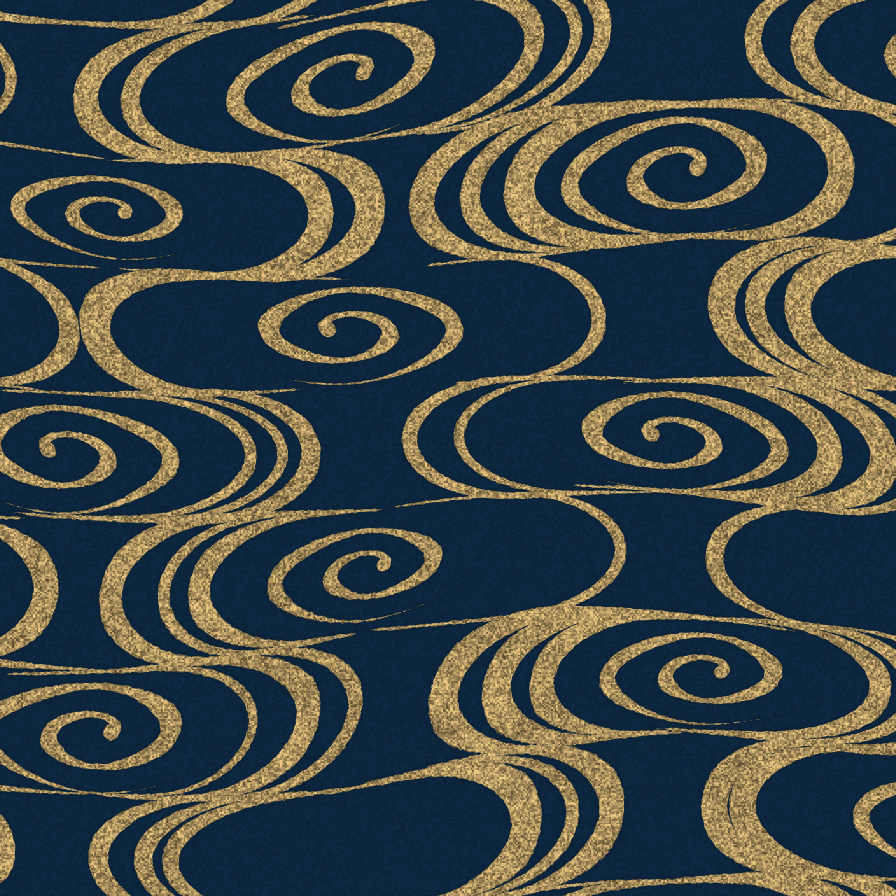
Reproduce this pattern procedurally as a WebGL 1 fragment shader.

```glsl
precision highp float;
// Flowing water eddies in grainy gold brushwork on navy cloth.
uniform vec2 u_resolution;

const float TAU = 6.2831853;
const vec2 CELL = vec2(0.66, 0.143);

float hash(vec2 p) {
  vec3 q = fract(p.xyx * vec3(0.1031, 0.1030, 0.0973));
  q += dot(q, q.yzx + 33.33);
  return fract((q.x + q.y) * q.z);
}

float valueNoise(vec2 p) {
  vec2 i = floor(p), f = fract(p);
  f = f * f * (3.0 - 2.0 * f);
  return mix(mix(hash(i), hash(i + vec2(1.0, 0.0)), f.x),
             mix(hash(i + vec2(0.0, 1.0)), hash(i + 1.0), f.x), f.y);
}

// C-shaped stroke opening towards +x, thick at its back, with thinning tails.
float crescent(vec2 p, vec2 radius, float tail, float width) {
  vec2 q = p / radius;
  float along = (q.x + 1.0) / (1.0 + tail);
  q.x *= q.x > 0.0 ? 0.3 : 1.0;
  float r = length(q);
  float gap = abs(r - 1.0) * r / max(length(q / radius), 0.001);
  float halfWidth = width * pow(clamp(1.0 - along, 0.0, 1.0), 2.3) + 0.0013;
  return gap - halfWidth + 0.04 * max(along - 0.95, 0.0);
}

// Spiral that is rounder at its curl and flattens outwards.
float spiral(vec2 p, float size) {
  p /= size;
  vec2 q = p / 0.068;
  float aspect = 1.5 + 0.32 * sqrt(q.x * q.x + 0.3);
  q.x /= aspect;
  float r = length(q);
  float turn = fract(atan(q.y, q.x) / TAU);
  float t = max(floor((r - 0.2) / 0.46 - turn + 0.5), 0.0) + turn;
  vec2 direction = q / max(r, 0.001);
  float slope = length(direction * vec2(1.5 / (aspect * aspect), 1.0));
  float gap = abs(r - 0.2 - 0.46 * t) * 0.068 / slope;
  float side = direction.x * direction.x;
  float halfWidth = (0.0034 + 0.0088 * side * smoothstep(-0.3, 0.9, t))
                  * smoothstep(2.0, 1.35, t);
  float stroke = gap - halfWidth + 0.03 * max(t - 1.8, 0.0);
  float bead = length(p - vec2(0.019, 0.003)) - 0.0095;
  return min(stroke, bead) * size;
}

// One eddy with nested crescents on both sides; some cells have no spiral.
float eddy(vec2 p, vec2 id) {
  float d = 1.0;
  if (hash(id + 3.7) > 0.14) {
    float flip = hash(id + 8.1) > 0.4 ? 1.0 : -1.0;
    d = spiral(p * vec2(flip, 1.0), 0.8 + 0.2 * hash(id + 5.3));
  }
  for (int s = 0; s < 2; s++) {
    float side = s == 0 ? 1.0 : -1.0;
    for (int k = 0; k < 3; k++) {
      float n = float(k);
      vec2 seed = id * 7.0 + vec2(n * 2.3, side * 4.1);
      if (hash(seed) < 0.12 + 0.16 * n) continue;
      vec2 centre = vec2(-0.167 + n * (0.041 + 0.016 * hash(seed + 1.9)), 0.0);
      vec2 radius = vec2(0.108 + 0.02 * hash(seed + 2.7), 0.0725 - 0.003 * n);
      vec2 q = p * vec2(side, 1.0) - centre;
      float tail = 0.3 + 1.4 * hash(seed + (q.y > 0.0 ? 6.1 : 9.4));
      float width = mix(0.0035, 0.0175, hash(seed + 4.4));
      d = min(d, crescent(q, radius, tail, width));
    }
  }
  return d;
}

// Staggered rows of eddies, so crescents of neighbouring rows join as S-curves.
float current(vec2 p) {
  p += vec2(0.018 * sin(9.0 * p.y + 1.0),
            0.022 * sin(5.5 * p.x + 0.6) + 0.014 * sin(8.0 * p.y + 4.0 * p.x));
  float row = floor(p.y / CELL.y);
  float d = 1.0;
  for (int j = -1; j <= 1; j++) {
    float y = row + float(j);
    float shift = 0.5 * mod(y, 2.0) + 0.15;
    float column = floor(p.x / CELL.x - shift);
    for (int i = -1; i <= 1; i++) {
      vec2 id = vec2(column + float(i), y) + 20.0;
      vec2 centre = vec2(id.x - 19.5 + shift, y + 0.5) * CELL;
      centre.x += 0.09 * (hash(id) - 0.5);
      d = min(d, eddy(p - centre, id));
    }
  }
  return d;
}

void main() {
  float unit = min(u_resolution.x, u_resolution.y);
  vec2 p = gl_FragCoord.xy / unit;
  float fine = hash(floor(p * 512.0));
  float soft = valueNoise(p * 290.0);
  float grain = 0.6 * fine + 0.4 * soft;

  // Ragged brush edge, then a smooth one-pixel blend.
  float d = current(p) + 0.0018 * (soft - 0.5);
  float paint = 1.0 - smoothstep(-0.75, 0.75, d * unit);

  // Woven navy ground with a faint shadow beside each stroke.
  vec3 navy = vec3(0.047, 0.150, 0.245) * (0.85 + 0.30 * grain);
  navy *= 1.0 - 0.2 * exp(-max(d, 0.0) * 600.0);

  // Metallic flakes, with broad worn and bright areas.
  float wear = 0.16 * (valueNoise(p * 22.0) - 0.5);
  float shine = clamp(0.52 + 1.2 * (grain - 0.5) + wear, 0.0, 1.0);
  vec3 gold = mix(vec3(0.37, 0.31, 0.20), vec3(0.93, 0.79, 0.51), shine);
  gl_FragColor = vec4(mix(navy, gold, paint), 1.0);
}
```
